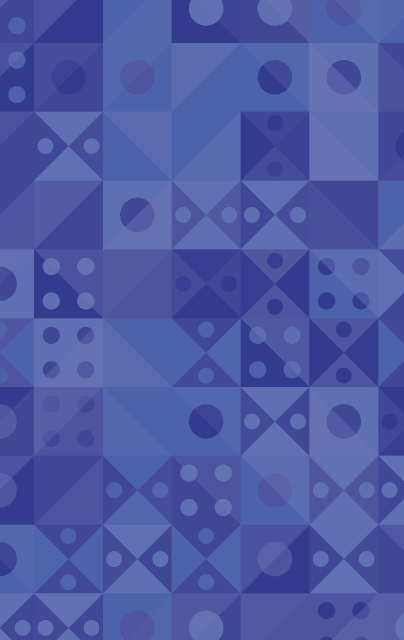
A Shadertoy shader for this pattern:

```glsl
#define TILES_ACROSS 5.87
#define GRID_OFFSET vec2(0.495, 0.676)
#define DISC_RADIUS 0.25
#define DOT_RADIUS 0.125
#define WEDGE_DOT_RADIUS 0.115
#define WEDGE_DOT_INSET 0.165
#define SHEEN_COLOR vec3(0.42, 0.46, 0.71)
#define SHEEN_RANGE vec2(0.10, 0.50)
#define RISING_SHARE 0.65
#define SAMPLES 3

const vec3 PALETTE[5] = vec3[5](
    vec3(0.20, 0.23, 0.56),   // ink
    vec3(0.25, 0.28, 0.59),   // indigo
    vec3(0.31, 0.33, 0.62),   // violet
    vec3(0.30, 0.39, 0.67),   // blue
    vec3(0.37, 0.44, 0.70));  // pale blue

float hash(vec2 cell, float salt) {
    return fract(sin(dot(cell, vec2(127.1, 311.7)) + salt * 74.7) * 43758.5);
}

// Weighted choice of the ground colour
int pickGround(float h) {
    return int(step(0.20, h) + step(0.52, h) + step(0.62, h) + step(0.86, h));
}

// Two opposite wedges, with a dot in each of the other two
bool insideWedges(vec2 q, bool turned) {
    vec2 a = abs(turned ? q.yx : q);
    bool wedge = a.y > a.x;
    bool spot = length(a - vec2(0.5 - WEDGE_DOT_INSET, 0.0)) < WEDGE_DOT_RADIUS;
    return wedge || spot;
}

vec3 tileColor(vec2 p) {
    vec2 cell = floor(p);
    vec2 q = fract(p) - 0.5;
    float kind = hash(cell, 1.0);
    float choice = hash(cell, 2.0);
    int ground = pickGround(hash(cell, 3.0));
    int figure = (ground + 2 + int(choice * 3.0)) % 5;
    float sheen = mix(SHEEN_RANGE.x, SHEEN_RANGE.y, hash(cell, 4.0));
    bool marked = false;

    // Tile kinds: plain, disc, four dots, wedges
    if (kind > 0.76) {
        ground = choice < 0.6 ? 1 : 2;
        float tone = hash(cell, 5.0);
        figure = tone < 0.25 ? 0 : (tone < 0.55 ? 3 : 4);
        marked = insideWedges(q, hash(cell, 6.0) < 0.5);
        sheen *= 0.3;
    } else if (kind > 0.62) {
        marked = length(abs(q) - 0.25) < DOT_RADIUS;
    } else if (kind > 0.34) {
        marked = length(q) < DISC_RADIUS;
    }
    vec3 color = PALETTE[marked ? figure : ground];

    // Translucent triangle over half of the tile
    bool rising = hash(cell, 7.0) < RISING_SHARE;
    float side = q.y + (rising ? -q.x : q.x);
    if (hash(cell, 8.0) < 0.35) side = -side;
    return mix(color, SHEEN_COLOR, sheen * step(0.0, side));
}

void mainImage(out vec4 fragColor, in vec2 fragCoord) {
    float scale = TILES_ACROSS / iResolution.x;
    vec3 sum = vec3(0.0);

    // Average a small grid of samples to smooth every edge
    for (int j = 0; j < SAMPLES; j++)
    for (int i = 0; i < SAMPLES; i++) {
        vec2 jitter = (vec2(i, j) + 0.5) / float(SAMPLES) - 0.5;
        sum += tileColor((fragCoord + jitter) * scale - GRID_OFFSET);
    }
    fragColor = vec4(sum / float(SAMPLES * SAMPLES), 1.0);
}
```
